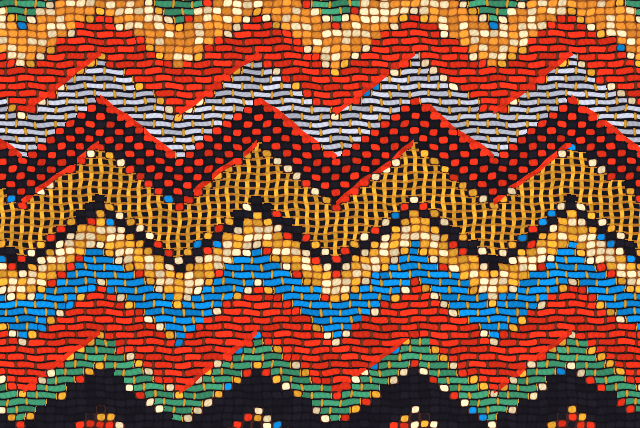
Reproduce this texture procedurally as a WebGL 2 fragment shader.

```glsl
#version 300 es
precision highp float;
// Woven zigzag cloth: a grid of stitches is sorted into chevron bands by
// row minus a triangle wave of the column; each band has a weave style.
// Hashed specks and red rims mark the seams, layered sines bend the threads.
uniform vec2 u_resolution;
out vec4 outColor;

const float ROWS = 56.9;         // stitch rows in the canvas height
const float COLUMN_WIDTH = 1.306; // stitch column width, in rows
const float PEAK_COLUMN = 10.2;  // column of the first peak
const float PERIOD = 16.0;       // columns per zigzag
const float WOBBLE = 0.12;       // thread bending, in rows
const float WEAR = 0.28;         // brightness change between stitches
const float RIM_HALF = 0.42;     // half width of the red rims, in rows

const vec3 DARK  = vec3(0.115, 0.105, 0.135);
const vec3 RED   = vec3(0.91, 0.20, 0.11);
const vec3 OCHRE = vec3(0.93, 0.66, 0.20);
const vec3 ORANGE = vec3(0.95, 0.58, 0.20);
const vec3 CREAM = vec3(0.97, 0.88, 0.70);
const vec3 GREY  = vec3(0.73, 0.74, 0.80);
const vec3 BLUE  = vec3(0.06, 0.54, 0.86);
const vec3 GREEN = vec3(0.25, 0.57, 0.42);
const vec3 BROWN = vec3(0.49, 0.21, 0.13);

const int DASH = 0, BEAD = 1, CHECK = 2, RIB = 3, SPECK = 4;
const int BANDS = 13;
// first row of every band after the top one
const float START[12] = float[12](-5.0, 1.0, 7.0, 13.0, 19.0, 26.0, 28.0,
                                  32.0, 37.0, 44.0, 48.0, 54.0);
const int STYLE[BANDS] = int[BANDS](DASH, BEAD, DASH, DASH, CHECK, RIB, BEAD,
                                    BEAD, DASH, DASH, DASH, BEAD, SPECK);
const vec3 THREAD[BANDS] = vec3[BANDS](GREEN, ORANGE, RED, GREY, RED, OCHRE, DARK,
                                       CREAM, BLUE, RED, GREEN, DARK, CREAM);
const vec3 SECOND[BANDS] = vec3[BANDS](OCHRE, CREAM, BROWN, OCHRE, DARK, ORANGE, DARK,
                                       OCHRE, OCHRE, BROWN, OCHRE, DARK, RED);

float hash(vec2 p) {
    vec3 q = fract(p.xyx * vec3(0.1031, 0.1030, 0.0973));
    q += dot(q, q.yzx + 33.33);
    return fract((q.x + q.y) * q.z);
}

// rows the zigzag drops at a column, zero at a peak
float zigzag(float column) {
    return abs(mod(column + 0.5 * PERIOD, PERIOD) - 0.5 * PERIOD);
}

// smooth coverage of a rounded box, in rows
float stitch(vec2 p, vec2 halfSize, float aa) {
    float radius = 0.7 * min(halfSize.x, halfSize.y);
    float d = length(max(abs(p) - halfSize + radius, 0.0)) - radius;
    return 1.0 - smoothstep(-aa, aa, d);
}

vec3 speckColor(float pick, vec3 usual) {
    if (pick < 0.30) return CREAM;
    if (pick < 0.55) return OCHRE;
    if (pick < 0.76) return RED;
    if (pick < 0.81) return BLUE;
    return usual;
}

void main() {
    float aa = 0.65 * ROWS / u_resolution.y;
    vec2 p = gl_FragCoord.xy / u_resolution.y * ROWS;
    p.y = ROWS - p.y;
    p += WOBBLE * vec2(sin(p.y * 0.8 + sin(p.x * 0.31)) + 0.6 * sin(p.y * 2.1 + p.x),
                       sin(p.x * 0.7 + sin(p.y * 0.43)) + 0.6 * sin(p.x * 1.7 - p.y));

    // stitch cell and its band
    vec2 grid = vec2(p.x / COLUMN_WIDTH - PEAK_COLUMN + 0.5, p.y);
    vec2 cell = floor(grid);
    vec2 local = (fract(grid) - 0.5) * vec2(COLUMN_WIDTH, 1.0);
    float depth = cell.y - zigzag(cell.x);
    int band = 0;
    float first = -100.0;
    for (int i = 0; i < BANDS - 1; i++)
        if (depth >= START[i]) { band = i + 1; first = START[i]; }

    int style = STYLE[band];
    vec3 thread = THREAD[band], second = SECOND[band];
    float chance = hash(cell + 71.0);
    float odd = mod(cell.x + cell.y, 2.0);
    float tone = 1.0 + WEAR * (hash(cell) - 0.5);
    vec3 color = DARK * 0.85;

    // seam cells turn into specks
    bool seam = depth == first && chance < 0.81 && band != 4;
    if (style == SPECK || seam) {
        thread = speckColor(chance, DARK);
        color = mix(DARK, BROWN, 0.4);
        color = mix(color, thread * tone, stitch(local, vec2(0.5, 0.44), aa));
    } else if (style == DASH) {
        // bricks two columns wide, tied at their ends
        float brick = (grid.x + mod(cell.y, 2.0)) * 0.5;
        vec2 inBrick = vec2((fract(brick) - 0.5) * 2.0 * COLUMN_WIDTH, local.y);
        float thick = band == 3 ? 0.31 : 0.39;
        tone = 1.0 + WEAR * (hash(vec2(floor(brick), cell.y)) - 0.5);
        color = mix(color, thread * tone, stitch(inBrick, vec2(1.16, thick), aa));
        vec2 tie = vec2(COLUMN_WIDTH - abs(inBrick.x), local.y);
        color = mix(color, second * 0.9, stitch(tie, vec2(0.17, 0.47), aa));
    } else if (style == RIB) {
        // upright cords over thin cross threads
        vec2 cross = vec2(0.0, 0.5 - abs(local.y));
        color = mix(color, second * 0.85, stitch(cross, vec2(0.7, 0.18), aa));
        color = mix(color, thread * tone, stitch(vec2(local.x, 0.0), vec2(0.27, 0.5), aa));
    } else {
        // single beads, checkered or freely mixed
        bool other = style == CHECK ? odd < 0.5 : chance + 0.3 * odd > 0.72;
        if (thread != DARK && style == BEAD) color = mix(BROWN, OCHRE, 0.3);
        color = mix(color, (other ? second : thread) * tone,
                    stitch(local, vec2(0.56, 0.43), aa));
    }

    // red rims: below red bands on rising flanks, above the checks on falling ones
    float slide = grid.y - zigzag(grid.x - 0.5);
    bool rising = mod(grid.x - 0.5 + 0.5 * PERIOD, PERIOD) < 0.5 * PERIOD;
    float rim = rising ? min(abs(slide - START[2]), min(abs(slide - START[4]),
                abs(slide - START[9]))) : abs(slide - START[3]);
    float rimCover = 1.0 - smoothstep(-aa, aa, rim - RIM_HALF);
    color = mix(color, RED * tone, rimCover * step(0.15, chance));

    // rounded thread shading and fine fibres
    float fibre = sin(p.x * 9.0 + p.y * 5.0 + 3.0 * sin(p.y * 4.0));
    color *= 1.06 - 0.7 * local.y * local.y + 0.05 * fibre;
    outColor = vec4(clamp(color, 0.0, 1.0), 1.0);
}
```
